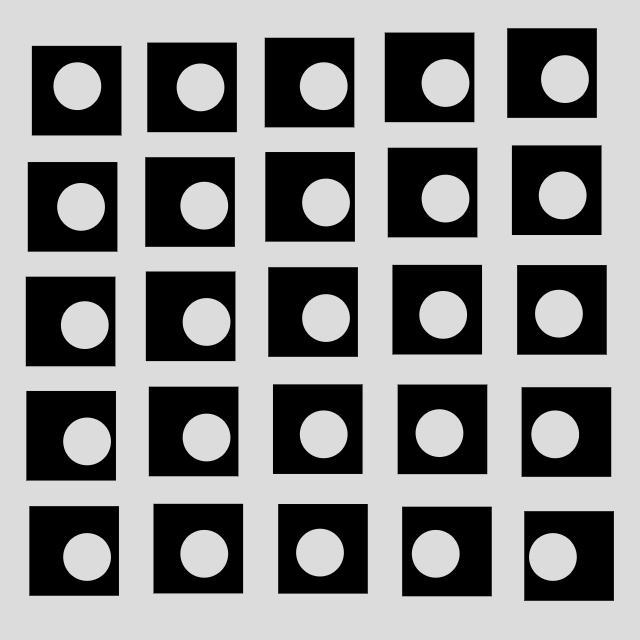
A three.js fragment shader for this pattern:

```glsl
varying vec2 vUv;

#define COUNT 5.0
#define CELL 0.18667
#define SQUARE_HALF 0.07
#define DISC_RADIUS 0.0373
#define SQUARE_ORBIT 0.0165
#define DISC_ORBIT 0.0099
#define SQUARE_PHASE 2.0
#define SQUARE_STEP 0.5
#define DISC_PHASE 2.199
#define DISC_STEP 0.6283
#define PAPER vec3(0.863)
#define INK vec3(0.0)

vec2 orbit(float radius, float angle) {
  return radius * vec2(cos(angle), sin(angle));
}

float squareDistance(vec2 p, float halfSide) {
  vec2 d = abs(p) - halfSide;
  return length(max(d, 0.0)) + min(max(d.x, d.y), 0.0);
}

float coverage(float distanceToEdge, float pixel) {
  return clamp(0.5 - distanceToEdge / pixel, 0.0, 1.0);
}

void main() {
  float pixel = max(fwidth(vUv.x), 1e-5);

  // Centred grid, leaving a margin around the outer cells
  vec2 grid = (vUv - 0.5) / CELL + 0.5 * COUNT;
  vec2 cell = clamp(floor(grid), 0.0, COUNT - 1.0);
  vec2 local = (grid - cell - 0.5) * CELL;

  // Diagonal index, counted from the top left cell
  float diagonal = cell.x + COUNT - 1.0 - cell.y;

  // Squares and discs circle their cell centres in opposite directions
  vec2 squareShift = orbit(SQUARE_ORBIT, -SQUARE_PHASE - SQUARE_STEP * diagonal);
  vec2 discShift = orbit(DISC_ORBIT, DISC_STEP * diagonal - DISC_PHASE);

  float square = coverage(squareDistance(local - squareShift, SQUARE_HALF), pixel);
  float disc = coverage(length(local - discShift) - DISC_RADIUS, pixel);

  gl_FragColor = vec4(mix(PAPER, INK, square * (1.0 - disc)), 1.0);
}
```
